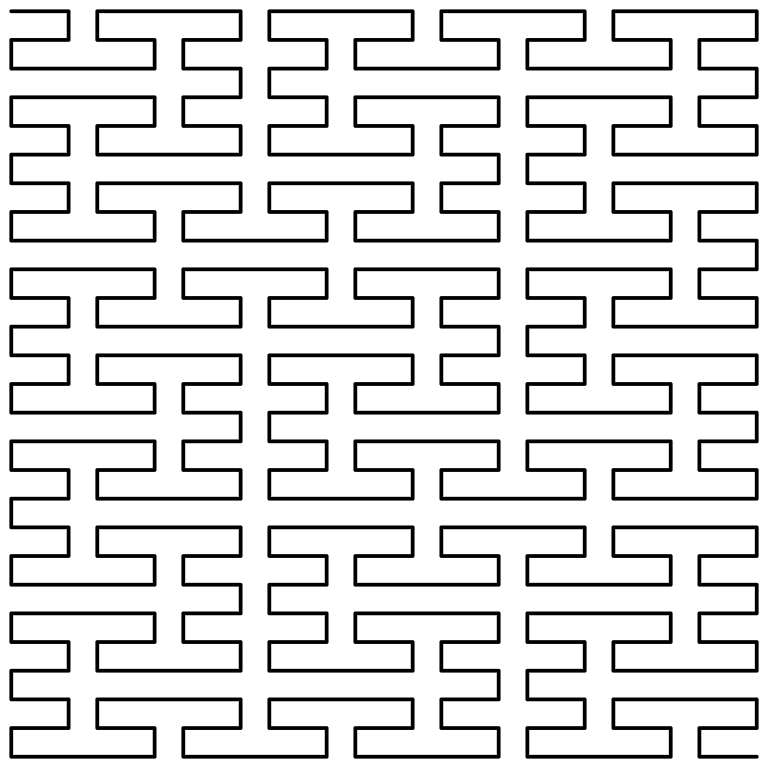
This pattern is drawn by a WebGL 2 fragment shader. Its source:

```glsl
#version 300 es
precision highp float;

#define GRID 27
#define MARGIN 0.01467
#define LINE_WIDTH 0.0049
#define INK vec3(0.0)
#define PAPER vec3(1.0)

uniform vec2 u_resolution;
out vec4 fragColor;

// Position of a grid node along the Peano curve, counted from the top left
int curveIndex(ivec2 node) {
    int index = 0;
    for (int size = GRID / 3; size > 0; size /= 3) {
        ivec2 block = node / size;
        node -= block * size;
        bool oddRow = block.y == 1;
        bool oddColumn = block.x == 1;
        index = index * 9 + block.y * 3 + (oddRow ? 2 - block.x : block.x);
        // Mirror the sub-block so that its ends meet its neighbours
        if (oddRow) node.x = size - 1 - node.x;
        if (oddColumn) node.y = size - 1 - node.y;
    }
    return index;
}

float segmentDistance(vec2 p, vec2 end) {
    return length(p - end * clamp(dot(p, end) / dot(end, end), 0.0, 1.0));
}

// Distance to the curve in grid units
float curveDistance(vec2 p) {
    ivec2 node = clamp(ivec2(floor(p + 0.5)), ivec2(0), ivec2(GRID - 1));
    vec2 local = p - vec2(node);
    int index = curveIndex(node);
    float nearest = length(local);
    ivec2 direction = ivec2(1, 0);
    for (int i = 0; i < 4; i++) {
        ivec2 neighbour = node + direction;
        bool inside = all(greaterThanEqual(neighbour, ivec2(0)))
                   && all(lessThan(neighbour, ivec2(GRID)));
        // Consecutive nodes are joined by a stroke
        if (inside && abs(curveIndex(neighbour) - index) == 1)
            nearest = min(nearest, segmentDistance(local, vec2(direction)));
        direction = ivec2(-direction.y, direction.x);
    }
    return nearest;
}

void main() {
    float side = min(u_resolution.x, u_resolution.y);
    vec2 uv = (gl_FragCoord.xy - 0.5 * u_resolution) / side + 0.5;
    uv.y = 1.0 - uv.y;

    float spacing = (1.0 - 2.0 * MARGIN) / float(GRID - 1);
    float distanceToLine = curveDistance((uv - MARGIN) / spacing) * spacing;

    // One-pixel linear edge
    float coverage = clamp((0.5 * LINE_WIDTH - distanceToLine) * side + 0.5, 0.0, 1.0);
    fragColor = vec4(mix(PAPER, INK, coverage), 1.0);
}
```
